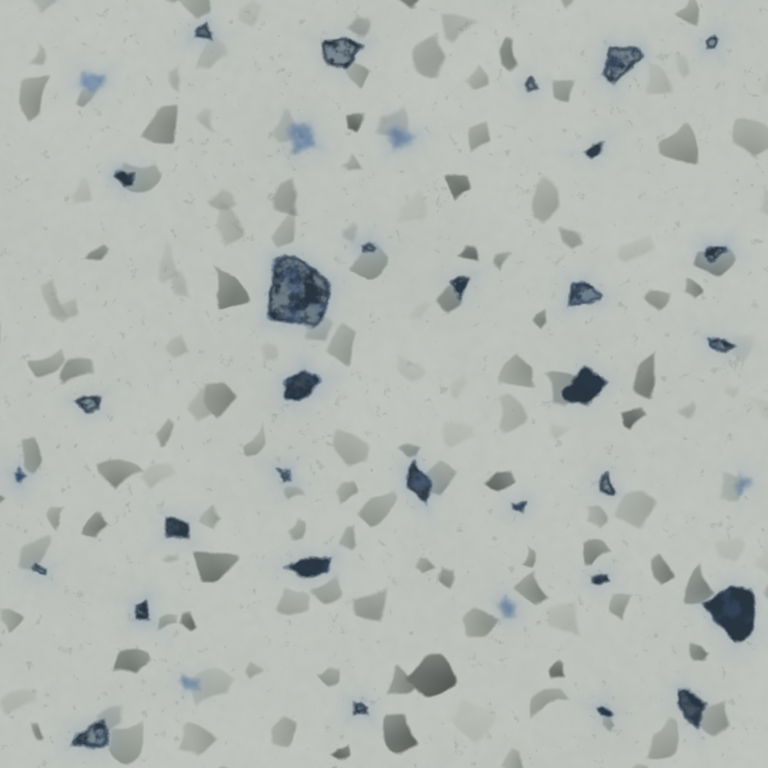
Give the GLSL for this texture, as a Shadertoy shader.

```glsl
// Integer hash: three random values in 0..1
vec3 hash3(ivec3 key) {
    uvec3 v = uvec3(key + 1000) * 1664525u + 1013904223u;
    v.x += v.y * v.z; v.y += v.z * v.x; v.z += v.x * v.y;
    v ^= v >> 16u;
    v.x += v.y * v.z; v.y += v.z * v.x; v.z += v.x * v.y;
    return vec3(v >> 8u) / 16777216.0;
}

float noise(vec2 p) {
    ivec2 i = ivec2(floor(p));
    vec2 f = fract(p);
    f = f * f * (3.0 - 2.0 * f);
    float a = hash3(ivec3(i, 7)).x;
    float b = hash3(ivec3(i + ivec2(1, 0), 7)).x;
    float c = hash3(ivec3(i + ivec2(0, 1), 7)).x;
    float d = hash3(ivec3(i + ivec2(1, 1), 7)).x;
    return mix(mix(a, b, f.x), mix(c, d, f.x), f.y);
}

vec2 rotate(vec2 p, float angle) {
    float c = cos(angle), s = sin(angle);
    return vec2(c * p.x + s * p.y, c * p.y - s * p.x);
}

// Octaves are turned against each other to hide the lattice
float fbm(vec2 p) {
    return 0.55 * noise(rotate(p, 0.5)) + 0.3 * noise(rotate(p, 1.2) * 2.1 + 5.3)
        + 0.15 * noise(rotate(p, 2.1) * 4.3 + 9.1);
}

float smoothMax(float a, float b, float k) {
    float h = max(k - abs(a - b), 0.0) / k;
    return max(a, b) + 0.25 * k * h * h;
}

// Irregular chip: five jittered edges around an ellipse, corners worn
float chipDistance(vec2 p, vec2 axes, ivec2 cell, int layer) {
    float d = -1.0;
    for (int i = 0; i < 5; i++) {
        vec3 h = hash3(ivec3(cell, layer + i));
        float angle = 6.28318 * (float(i) + 0.7 * (h.x - 0.5)) / 5.0;
        vec2 normal = vec2(cos(angle), sin(angle));
        float edge = dot(p, normal) - length(normal * axes) * mix(0.55, 1.05, h.y);
        d = smoothMax(d, edge, 0.3 * axes.y);
    }
    return d;
}

// Grey chips, many of them veiled by the pale binder
vec3 addGreyChips(vec3 color, vec2 uv) {
    vec2 grid = uv * 12.5;
    for (int k = 0; k < 9; k++) {
        ivec2 cell = ivec2(floor(grid)) + ivec2(k % 3 - 1, k / 3 - 1);
        vec3 place = hash3(ivec3(cell, 20));
        vec3 form = hash3(ivec3(cell, 21));
        vec3 look = hash3(ivec3(cell, 22));
        if (place.z > 0.88) continue;

        vec2 p = (grid - vec2(cell) - 0.05 - 0.9 * place.xy) / 12.5;
        p = rotate(p, 1.05 + 2.0 * (form.x - 0.5));
        float size = mix(0.013, 0.034, form.y);
        vec2 axes = size * vec2(1.0, mix(0.36, 0.72, form.z));
        p.y += (look.z - 0.5) * 1.1 * p.x * p.x / size;
        float d = chipDistance(p, axes, cell, 30);
        d += 0.003 * (fbm(uv * 100.0) - 0.5);

        float strength = mix(0.22, 1.0, smoothstep(0.0, 0.75, look.x));
        float blur = mix(0.0045, 0.0026, strength);
        vec3 grey = mix(vec3(0.6, 0.625, 0.59), vec3(0.38, 0.4, 0.385), pow(look.y, 2.6));
        grey += 0.04 * clamp(p.y / axes.y, -1.0, 1.0);
        strength *= 1.0 - 0.3 * smoothstep(-0.3, 1.0, p.x / size);
        color = mix(color, grey, strength * smoothstep(blur, -blur, d));
    }
    return color;
}

// Blue-black mineral chips with a faint blue bleed around them
vec3 addDarkChips(vec3 color, vec2 uv) {
    vec2 grid = uv * 7.0;
    for (int k = 0; k < 9; k++) {
        ivec2 cell = ivec2(floor(grid)) + ivec2(k % 3 - 1, k / 3 - 1);
        vec3 place = hash3(ivec3(cell, 50));
        vec3 form = hash3(ivec3(cell, 51));
        vec3 look = hash3(ivec3(cell, 52));
        if (place.z > 0.66) continue;

        vec2 p = (grid - vec2(cell) - 0.12 - 0.76 * place.xy) / 7.0;
        p = rotate(p, 1.0 + 4.0 * (form.x - 0.5));
        float size = mix(0.011, 0.039, form.y * form.y) + 0.024 * smoothstep(0.95, 1.0, form.y);
        vec2 axes = size * vec2(1.0, mix(0.4, 0.76, form.z));
        float d = chipDistance(p, axes, cell, 60);
        d += 0.008 * (fbm(uv * 75.0) - 0.5);

        float halo = exp(-max(d, 0.0) / 0.011) * mix(0.3, 0.6, look.z);
        halo *= 0.55 + 0.9 * fbm(uv * 40.0);
        color = mix(color, vec3(0.58, 0.65, 0.72), halo);

        // Mottled interior, darker toward the rim
        float mottle = smoothstep(0.3, 0.7, fbm(uv * 68.0 + look.xy * 30.0));
        mottle *= smoothstep(0.001, -0.007, d) * smoothstep(0.0, 0.45, look.x);
        vec3 stone = mix(vec3(0.16, 0.21, 0.26), vec3(0.48, 0.54, 0.57), mottle);
        float stain = smoothstep(0.45, 0.75, fbm(uv * 50.0 + 17.0)) * look.z;
        stone = mix(stone, vec3(0.29, 0.38, 0.53), 0.6 * stain);

        // Some small chips lie deeper and show as pale blue
        float sunken = step(0.85, look.y) * step(size, 0.025);
        stone = mix(stone, vec3(0.52, 0.62, 0.73), 0.75 * sunken);
        float blur = mix(0.0033, 0.007, sunken);
        color = mix(color, stone, smoothstep(blur, -blur, d));
    }
    return color;
}

void mainImage(out vec4 fragColor, in vec2 fragCoord) {
    vec2 uv = fragCoord / iResolution.y;

    // Pale binder with soft clouding and fine flecks
    vec3 color = vec3(0.742, 0.76, 0.736);
    color += 0.022 * (fbm(uv * 6.0) - 0.5) + 0.022 * (fbm(uv * 85.0) - 0.5);
    color -= 0.06 * smoothstep(0.7, 0.9, fbm(uv * 90.0 + 3.0));

    color = addGreyChips(color, uv);
    color = addDarkChips(color, uv);
    fragColor = vec4(color, 1.0);
}
```
